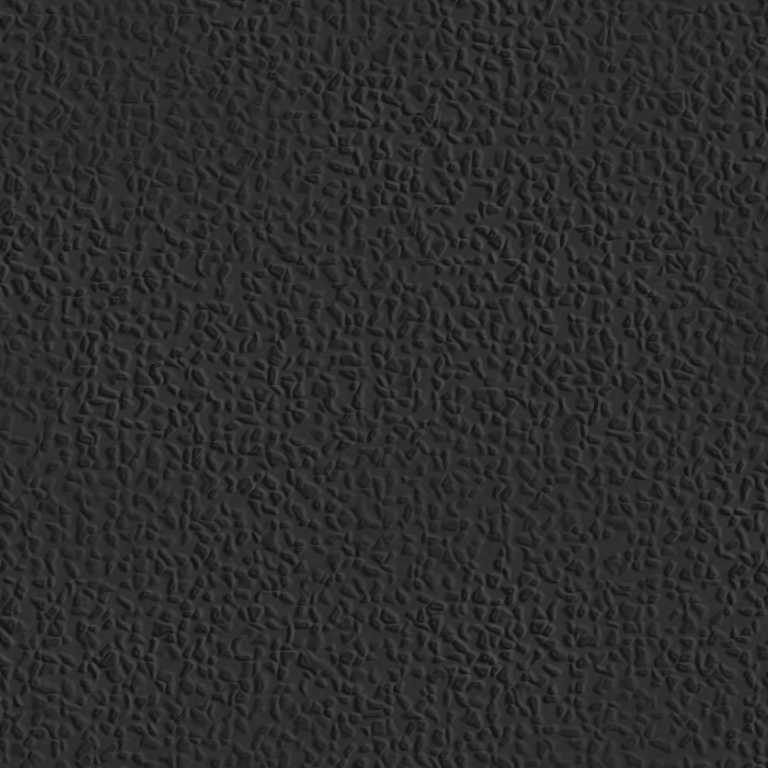
Reproduce this texture procedurally as a Shadertoy shader.

```glsl
// Dark moulded plastic with a dense pebbled, leather-like grain.
// Jittered, warped ellipses are merged into a height field, which is
// embossed along one light direction and toned in three greys.

#define CELLS 52.0          // pebbles across the canvas
#define JITTER 0.65         // scatter of pebbles inside their cells
#define WARP 0.34           // bending of the outlines, in cells
#define EMBOSS_STEP 0.12    // half width of the slope probe, in cells
#define RELIEF 0.19         // strength of light and shadow
#define TOP_SHADE 0.046     // darkening of the pebble tops
#define GRAIN 0.017         // fine surface speckle
#define PATCHES 6.0         // patches of strong and weak relief
#define BASE_GREY 0.169
#define LIGHT_ANGLE 0.45    // light from the upper right, in radians

// Integer hash: three random values from 0 to 1 for a lattice point
vec3 hash3(vec2 cell, uint seed) {
    uvec3 v = uvec3(uvec2(ivec2(cell) + 4096), seed);
    v = v * 1664525u + 1013904223u;
    v.x += v.y * v.z; v.y += v.z * v.x; v.z += v.x * v.y;
    v ^= v >> 16u;
    v.x += v.y * v.z; v.y += v.z * v.x; v.z += v.x * v.y;
    return vec3(v >> 8u) / 16777216.0;
}

// Smooth value noise with two independent channels
vec2 noise2(vec2 p, uint seed) {
    vec2 cell = floor(p), f = fract(p);
    f = f * f * (3.0 - 2.0 * f);
    vec2 low = mix(hash3(cell, seed).xy, hash3(cell + vec2(1, 0), seed).xy, f.x);
    vec2 high = mix(hash3(cell + vec2(0, 1), seed).xy, hash3(cell + vec2(1), seed).xy, f.x);
    return mix(low, high, f.y);
}

float smoothMax(float a, float b, float k) {
    float h = max(k - abs(a - b), 0.0) / k;
    return max(a, b) + 0.25 * h * h * k;
}

// Height of the merged pebbles, p in cells
float pebbleHeight(vec2 p) {
    p += WARP * (noise2(p * 1.3, 7u) - 0.5) * 2.0;
    vec2 home = floor(p);
    float height = 0.0;
    for (int y = -1; y <= 1; y++)
    for (int x = -1; x <= 1; x++) {
        vec2 cell = home + vec2(x, y);
        vec3 place = hash3(cell, 1u);
        vec3 form = hash3(cell, 2u);
        vec2 d = p - cell - 0.5 - JITTER * (place.xy - 0.5);

        // Long axes favour the steep falling diagonal
        float angle = 2.0 + 2.2 * (place.z - 0.5);
        vec2 axis = vec2(cos(angle), sin(angle));
        vec2 radii = vec2(mix(0.50, 0.88, form.x * form.x), mix(0.42, 0.56, form.y));
        float r = length(vec2(dot(d, axis), dot(d, vec2(-axis.y, axis.x))) / radii);

        // Rounded flank with a shallow dimple on top
        float bump = smoothstep(1.0, 0.28, r) - 0.25 * form.z * smoothstep(0.45, 0.0, r);
        height = smoothMax(height, bump * mix(0.6, 1.0, form.z), 0.08);
    }
    return height;
}

void mainImage(out vec4 fragColor, in vec2 fragCoord) {
    vec2 uv = fragCoord / iResolution.y;
    vec2 p = uv * CELLS;

    // Slope toward the light
    vec2 probe = EMBOSS_STEP * vec2(cos(LIGHT_ANGLE), sin(LIGHT_ANGLE));
    float ahead = pebbleHeight(p + probe);
    float behind = pebbleHeight(p - probe);
    float slope = behind - ahead;
    slope /= 1.0 + 0.9 * abs(slope);

    // Relief fades in and out over broad patches
    float patchy = mix(0.6, 1.3, noise2(uv * PATCHES, 11u).x);
    float grain = noise2(p * 4.0, 13u).x + noise2(p * 2.2, 17u).y - 1.0;

    float grey = BASE_GREY + patchy * RELIEF * slope;
    grey -= patchy * TOP_SHADE * (0.5 * (ahead + behind) - 0.45);
    grey += GRAIN * grain;
    fragColor = vec4(vec3(clamp(grey, 0.09, 0.29)), 1.0);
}
```
